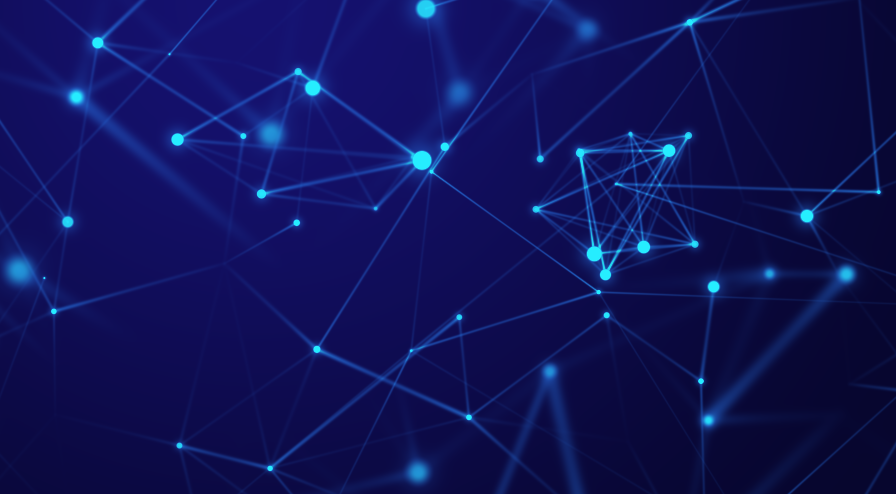
Give the GLSL for this background, as a Shadertoy shader.

```glsl
// Network of glowing cyan nodes and thin blue links over a deep indigo gradient.

const vec3 BACK_LIGHT = vec3(0.082, 0.066, 0.435);
const vec3 BACK_DARK  = vec3(0.026, 0.022, 0.180);
const vec3 LINK_BLUE  = vec3(0.150, 0.450, 0.900);
const vec3 NODE_CYAN  = vec3(0.150, 0.930, 1.000);
const vec2 LIGHT_POS  = vec2(0.52, 1.00);   // brightest spot, in canvas heights
const float LIGHT_REACH = 1.62;
const float NODE_SHARE = 0.72;              // chance that a node shows its disc
const float LINK_SHARE = 0.52;              // chance that neighbours are linked
const vec2 KNOT_POS  = vec2(0.695, 0.60);   // dense knot, fraction of the canvas
const vec2 KNOT_SIZE = vec2(0.19, 0.24);
const vec2 FAN_POS   = vec2(0.35, 0.68);    // loose knot
const vec2 FAN_SIZE  = vec2(0.34, 0.25);

struct Node { vec2 pos; float radius; float glow; };

vec3 hash3(vec2 c) {
    vec3 q = fract(c.xyx * vec3(0.1031, 0.1030, 0.0973));
    q += dot(q, q.yxz + 33.33);
    return fract((q.xxy + q.yzz) * q.zyx);
}

// Gaussian line whose brightness runs from one node's glow to the other's
float link(vec2 p, Node a, Node b, float width, float px) {
    vec2 ap = p - a.pos, ab = b.pos - a.pos;
    float h = clamp(dot(ap, ab) / dot(ab, ab), 0.0, 1.0);
    float w = max(width, 0.6 * px);
    float d = length(ap - ab * h) / w;
    float ends = abs(2.0 * h - 1.0);
    return exp(-d * d) * mix(a.glow, b.glow, h) * (0.6 + 0.7 * ends * ends) * width / w;
}

// x: halo, y: disc
vec2 disc(vec2 p, Node n, float blur, float px) {
    if (n.radius <= 0.0) return vec2(0.0);
    float d = length(p - n.pos);
    float soft = max(blur * n.radius, 0.7 * px);
    float halo = d / (n.radius * 1.7);
    return vec2(0.7 * exp(-halo * halo),
                1.0 - smoothstep(n.radius - soft, n.radius + soft, d)) * n.glow;
}

// One node per cell; hidden nodes let their links fade out
Node cellNode(vec2 cell, float size, float maxRadius, float seed) {
    vec3 place = hash3(cell + seed);
    vec3 look = hash3(cell + seed + 57.0);
    float shown = step(place.z, NODE_SHARE);
    float radius = maxRadius * mix(0.28, 1.0, look.x * look.x);
    return Node((cell + 0.1 + 0.8 * place.xy) * size, radius * shown,
                mix(0.03, mix(0.7, 1.0, look.y), shown));
}

// x: link and halo energy, y: disc cover
vec2 network(vec2 p, float size, float maxRadius, float width, float blur, float seed, float px) {
    vec2 home = floor(p / size), sum = vec2(0.0);
    Node nodes[9];
    for (int i = 0; i < 9; i++) {
        vec2 cell = home + vec2(i % 3 - 1, i / 3 - 1);
        nodes[i] = cellNode(cell, size, maxRadius, seed);
        vec2 spot = disc(p, nodes[i], blur, px);
        sum = vec2(sum.x + spot.x, max(sum.y, spot.y));
    }
    for (int i = 0; i < 8; i++) {
        vec2 cell = home + vec2(i % 3 - 1, i / 3 - 1);
        for (int j = i + 1; j < 9; j++) {
            vec2 way = vec2(j % 3 - i % 3, j / 3 - i / 3);
            if (max(abs(way.x), abs(way.y)) > 1.5) continue;
            vec3 r = hash3(cell * 7.0 + way + seed);
            if (r.x > LINK_SHARE) continue;
            sum.x += link(p, nodes[i], nodes[j], width * mix(0.7, 1.3, r.z), px)
                   * mix(0.15, 1.3, r.y * r.y);
        }
    }
    return sum;
}

// Scattered around a centre by the golden angle
Node knotNode(int i, vec2 centre, vec2 size, float seed) {
    vec3 r = hash3(vec2(float(i), seed));
    float angle = 2.4 * float(i) + 0.9 * r.x;
    vec2 offset = vec2(cos(angle), sin(angle)) * mix(0.4, 1.0, r.y);
    return Node(centre + offset * size, mix(0.004, 0.020, r.z * r.z), mix(0.5, 1.0, r.z));
}

// Group in which every pair is linked
vec2 knot(vec2 p, vec2 centre, vec2 size, int count, float seed, float width, float px) {
    vec2 sum = vec2(0.0);
    for (int i = 0; i < count; i++) {
        Node a = knotNode(i, centre, size, seed);
        vec2 spot = disc(p, a, 0.15, px);
        sum = vec2(sum.x + spot.x, max(sum.y, spot.y));
        for (int j = i + 1; j < count; j++) {
            float r = hash3(vec2(float(i), float(j) + seed)).x;
            sum.x += link(p, a, knotNode(j, centre, size, seed), width, px) * mix(0.2, 1.5, r * r);
        }
    }
    return sum;
}

void mainImage(out vec4 fragColor, in vec2 fragCoord) {
    float px = 1.0 / iResolution.y;
    vec2 p = fragCoord * px;
    vec2 uv = fragCoord / iResolution.xy;
    vec2 canvas = iResolution.xy * px;

    // Backdrop
    float fall = smoothstep(0.0, 1.0, length(p - LIGHT_POS) / LIGHT_REACH);
    vec3 col = mix(BACK_LIGHT, BACK_DARK, fall);

    // Out-of-focus network, toward the upper left and lower right
    float defocus = smoothstep(0.12, 0.55, abs(uv.x - uv.y));
    vec2 far = network(p, 0.33, 0.034, 0.013, 0.70, 13.0, px) * defocus;

    // Focused network, long faint threads and two knots
    vec2 near = network(p, 0.26, 0.020, 0.0034, 0.25, 41.0, px);
    vec2 threads = network(p, 0.52, 0.007, 0.0024, 0.30, 77.0, px);
    vec2 dense = knot(p, KNOT_POS * canvas, KNOT_SIZE, 10, 91.0, 0.0025, px);
    vec2 loose = knot(p, FAN_POS * canvas, FAN_SIZE, 6, 33.0, 0.0036, px);

    float energy = 0.55 * far.x + near.x * mix(0.7, 1.15, uv.y) + threads.x + dense.x + loose.x;
    float cover = max(max(0.9 * far.y, near.y), max(threads.y, max(dense.y, loose.y)));
    vec3 glow = mix(LINK_BLUE, NODE_CYAN, smoothstep(0.7, 2.2, energy));
    col = mix(col, glow, 1.0 - exp(-energy));
    cover = clamp(cover * 1.2, 0.0, 1.0);
    col = mix(col, mix(LINK_BLUE, NODE_CYAN, cover), cover);
    fragColor = vec4(col, 1.0);
}
```
